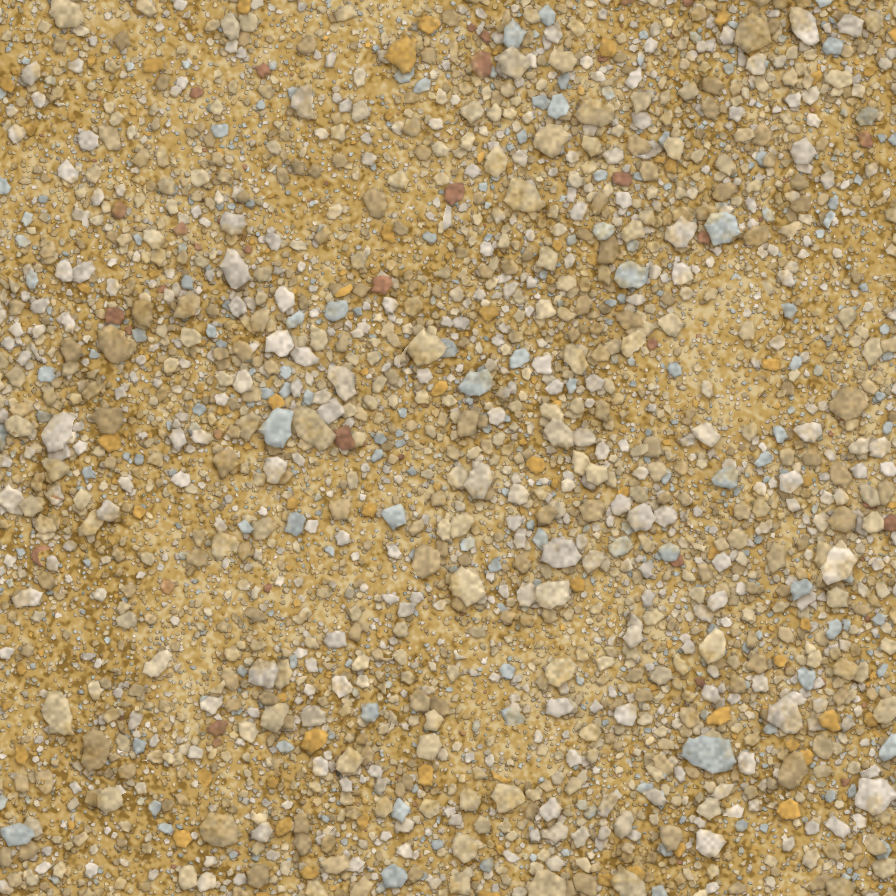
Write a three.js fragment shader that draws this texture.

```glsl
// Coarse gravel pressed into ochre sand. Grainy noise makes the ground, then
// jittered grids of angular stones are laid over it from fine grit to large
// pebbles, each with lit facets, speckles, a dust film and a contact shadow.

varying vec2 vUv;

const float TAU = 6.28319;
const float EDGE = 0.0010;                  // edge softness in canvas units
const vec2 LIGHT = vec2(0.45, 0.89);

const vec3 SAND_DARK = vec3(0.54, 0.42, 0.20);
const vec3 SAND = vec3(0.74, 0.61, 0.36);
const vec3 SAND_PALE = vec3(0.83, 0.74, 0.55);
const vec3 STONE_TAUPE = vec3(0.69, 0.60, 0.45);
const vec3 STONE_BEIGE = vec3(0.81, 0.74, 0.60);
const vec3 STONE_PALE = vec3(0.83, 0.79, 0.74);
const vec3 STONE_BLUE = vec3(0.70, 0.73, 0.73);
const vec3 STONE_OCHRE = vec3(0.79, 0.62, 0.33);
const vec3 STONE_RUST = vec3(0.62, 0.45, 0.36);

float hash(vec2 p) {
  return fract(sin(dot(p, vec2(127.1, 311.7))) * 43758.5453);
}

vec2 hash2(vec2 p) {
  return vec2(hash(p), hash(p + vec2(41.3, 17.9)));
}

float noise(vec2 p) {
  vec2 i = floor(p);
  vec2 f = fract(p);
  f = f * f * (3.0 - 2.0 * f);
  float low = mix(hash(i), hash(i + vec2(1.0, 0.0)), f.x);
  float high = mix(hash(i + vec2(0.0, 1.0)), hash(i + vec2(1.0, 1.0)), f.x);
  return mix(low, high, f.y);
}

mat2 rotation(float angle) {
  float c = cos(angle);
  float s = sin(angle);
  return mat2(c, s, -s, c);
}

float fbm(vec2 p) {
  float sum = 0.0;
  float gain = 0.5;
  for (int i = 0; i < 4; i++) {
    sum += gain * noise(p);
    p = rotation(0.6) * p * 2.03 + 19.7;
    gain *= 0.5;
  }
  return sum / 0.9375;
}

vec3 sandColour(vec2 uv) {
  float patches = fbm(uv * 9.0 + 3.0);
  vec2 turned = rotation(0.5) * uv;
  float grain = 0.6 * noise(turned * 240.0) + 0.4 * noise(turned * 125.0 + 8.0);
  float tone = 0.5 + 0.8 * (patches - 0.5) + 1.2 * (grain - 0.5);
  vec3 colour = mix(SAND_DARK, SAND, smoothstep(0.0, 0.42, tone));
  return mix(colour, SAND_PALE, smoothstep(0.42, 0.95, tone));
}

vec3 stoneColour(vec2 id) {
  float kind = hash(id + 5.3);
  vec3 colour = mix(STONE_TAUPE, STONE_BEIGE, smoothstep(0.0, 0.4, kind));
  colour = mix(colour, STONE_PALE, smoothstep(0.4, 0.7, kind));
  if (kind > 0.84) colour = STONE_BLUE;
  if (kind > 0.94) colour = STONE_OCHRE;
  if (kind > 0.985) colour = STONE_RUST;
  return colour * mix(0.90, 1.05, hash(id + 9.1));
}

// Irregular polygon: xy is the outward normal of the nearest side, z the distance.
vec3 angularShape(vec2 p, float radius, vec2 id) {
  vec3 nearest = vec3(0.0, 1.0, -10.0);
  for (int k = 0; k < 7; k++) {
    vec2 r = hash2(id + float(k) * 3.17);
    float angle = (float(k) + 0.6 * r.x) * TAU / 7.0;
    vec2 normal = vec2(cos(angle), sin(angle));
    float d = dot(p, normal) - radius * mix(0.74, 1.08, r.y);
    if (d > nearest.z) nearest = vec3(normal, d);
  }
  return nearest;
}

// Lays one grid of stones over the ground colour.
vec3 layStones(vec3 ground, vec3 sand, vec2 uv, float cells, float cover) {
  vec2 grid = rotation(cells) * uv * cells;
  float soft = EDGE * cells;
  float speckle = 0.65 * noise(uv * 220.0 + 31.0) + 0.35 * noise(uv * 80.0);
  float film = smoothstep(0.48, 0.75, fbm(uv * 38.0 + 7.0));
  vec2 rough = vec2(noise(grid * 5.0), noise(grid * 5.0 + 50.0)) - 0.5;
  vec2 light = rotation(cells) * LIGHT;
  for (int y = -1; y <= 1; y++) {
    for (int x = -1; x <= 1; x++) {
      vec2 cell = floor(grid) + vec2(float(x), float(y));
      vec2 id = cell + cells * 1.37;
      vec2 p = grid - cell - 0.5 - 0.5 * (hash2(id + 2.7) - 0.5);
      if (hash(id) > cover || dot(p, p) > 1.4) continue;

      mat2 turn = rotation(TAU * hash(id + 6.1));
      vec2 q = turn * (p + 0.09 * rough) * vec2(mix(0.62, 1.0, hash(id + 4.4)), 1.0);
      float size = hash(id + 8.2);
      float radius = mix(0.25, 0.45, size * size);
      vec3 shape = angularShape(q, radius, id);
      float lit = dot(shape.xy * turn, light);

      float shadow = exp(-max(shape.z, 0.0) / 0.07) * (0.29 - 0.22 * lit);
      ground *= 1.0 - shadow * vec3(0.85, 0.95, 1.1);

      float bevel = 1.0 - smoothstep(0.0, radius * 0.5, -shape.z);
      float rim = 1.0 - smoothstep(0.0, 0.06 + soft, -shape.z);
      float shade = 1.0 + 0.12 * lit * bevel - 0.09 * rim + 0.38 * (speckle - 0.5);
      vec3 stone = mix(stoneColour(id), sand, 0.1 + 0.4 * film) * shade;
      ground = mix(ground, stone, 1.0 - smoothstep(-soft, soft, shape.z));
    }
  }
  return ground;
}

void main() {
  vec3 sand = sandColour(vUv);
  float density = mix(0.45, 1.4, smoothstep(0.3, 0.65, fbm(vUv * 5.0 + 12.0)));
  vec3 colour = layStones(sand, sand, vUv, 165.0, 0.42);
  colour = layStones(colour, sand, vUv, 98.0, 0.48 * density);
  colour = layStones(colour, sand, vUv, 59.0, 0.54 * density);
  colour = layStones(colour, sand, vUv, 36.0, 0.48 * density);
  colour = layStones(colour, sand, vUv, 22.0, 0.24 * density);
  gl_FragColor = vec4(clamp(colour * 1.03, 0.0, 1.0), 1.0);
}
```
